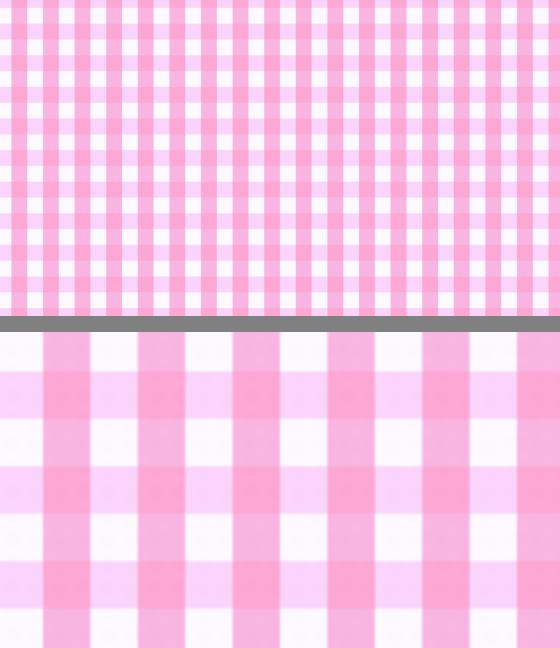
Top: the whole. Bottom: its middle third, enlarged.
This pattern is drawn by a Shadertoy shader. Its source:

```glsl
// Pink and lavender gingham: ten rows fill the height, with square pitch.
// Two periodic band masks pick one of four cloth colours by bilinear mixing,
// and layered sines add a barely visible thread grain.

// Coverage of evenly spaced bands, half a pitch wide, centred on whole numbers.
float bandMask(float x, float softness) {
    float distanceToCentre = abs(fract(x + 0.5) - 0.5);
    return smoothstep(-softness, softness, 0.25 - distanceToCentre);
}

// Fine crossed threads, roughly in -1..1.
float threadGrain(vec2 cell) {
    vec2 thread = sin(cell * 25.0 + 0.6 * sin(cell.yx * 7.0));
    return 0.5 * (thread.x + thread.y);
}

void mainImage(out vec4 fragColor, in vec2 fragCoord) {
    // One unit is one repeat; x is measured from the canvas centre, y from the bottom.
    vec2 cell = 10.0 * vec2(fragCoord.x - 0.5 * iResolution.x, fragCoord.y) / iResolution.y;
    float softness = max(0.025, 7.0 / iResolution.y);

    // A column ends on the centre line; a row is centred on the bottom edge.
    float column = bandMask(cell.x + 0.25, softness);
    float row = bandMask(cell.y, softness);

    // Cloth colours: plain and crossed, without and with the pink column.
    vec3 white = vec3(0.99, 0.975, 1.0);
    vec3 lavender = vec3(0.98, 0.83, 0.985);
    vec3 pink = vec3(0.975, 0.71, 0.885);
    vec3 rose = vec3(0.99, 0.655, 0.83);
    vec3 color = mix(mix(white, lavender, row), mix(pink, rose, row), column);

    // Faint woven variation
    color += 0.003 * threadGrain(cell);

    fragColor = vec4(clamp(color, 0.0, 1.0), 1.0);
}
```
